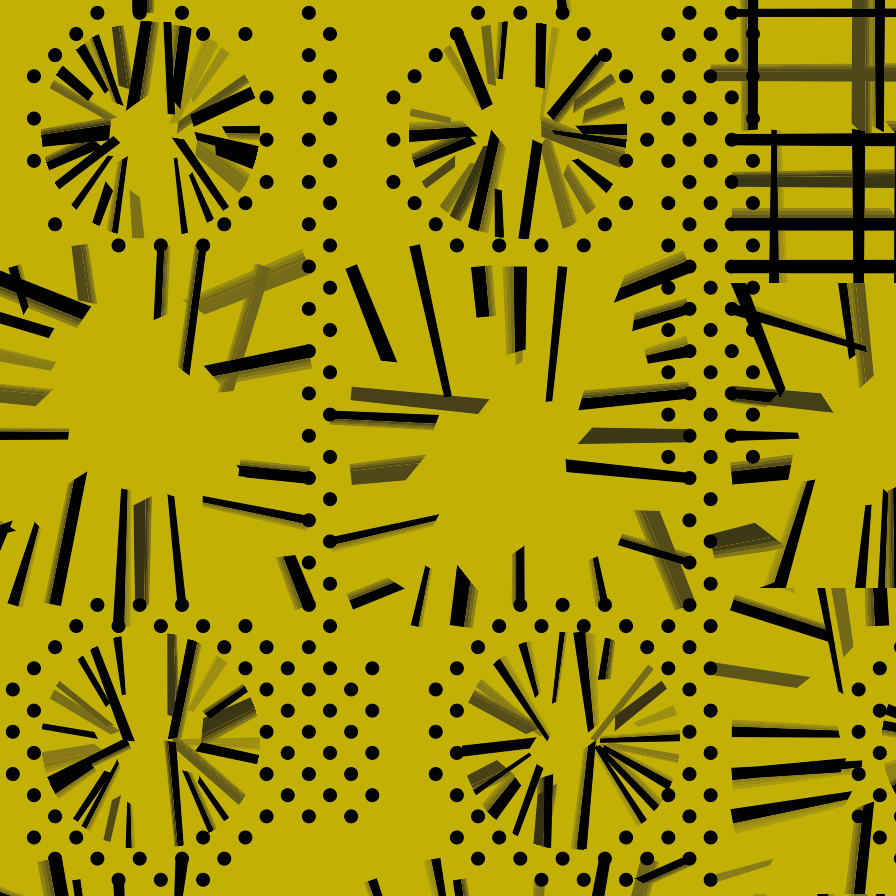
Reproduce this pattern procedurally as a WebGL 1 fragment shader.

```glsl
precision highp float;
// Staggered black dots around round and boxy cells, with ink streaks drawn inward, on mustard.

uniform vec2 u_resolution;

const vec3 MUSTARD = vec3(0.76, 0.69, 0.02);
const vec3 BLACK = vec3(0.005, 0.005, 0.0);
const float HAZE = 0.35;                          // blue lift of half-tones

const float DOT_PITCH = 0.0236;
const float DOT_RADIUS = 0.0078;
const vec2 DOT_ORIGIN = vec2(0.0143, -0.0055);

const vec2 DISC_ORIGIN = vec2(0.168, 0.173);
const float DISC_RADIUS = 0.122;
const float BOTTOM_PITCH = 0.469;                 // disc spacing, bottom row
const float TOP_PITCH = 0.41;                     // disc spacing, top row
const float ROW_PITCH = 0.341;

const float BOX_ORIGIN = 0.155;
const float BOX_PITCH = 0.425;
const vec2 BOX_HALF = vec2(0.19, 0.195);
const float BOX_SPREAD = 0.6;                     // 0 converges, 1 stays parallel

const float NARROW_BAND = 0.024;
const float WIDE_BAND = 0.058;
const int STREAKS = 28;
const float STREAK_SHARE = 0.86;
const float TAU = 6.2831853;

vec4 hash4(vec3 seed) {
  float n = dot(seed, vec3(12.99, 78.23, 37.72));
  return fract(sin(n + vec4(0.0, 1.7, 3.1, 5.3)) * 43758.55);
}

float fill(float d) {
  float pixel = 0.6 / min(u_resolution.x, u_resolution.y);
  return 1.0 - smoothstep(-pixel, pixel, d);
}

// Nearest point of a square lattice turned by 45 degrees
vec2 nearestDot(vec2 p) {
  vec2 q = (p - DOT_ORIGIN) / DOT_PITCH;
  vec2 k = floor(0.5 * vec2(q.x + q.y, q.x - q.y) + 0.5);
  return DOT_ORIGIN + DOT_PITCH * vec2(k.x + k.y, k.x - k.y);
}

// Centre of the nearest disc in xy, its column and row in zw
vec4 nearestDisc(vec2 p) {
  float row = 2.0 * clamp(floor((p.y - DISC_ORIGIN.y) / (2.0 * ROW_PITCH) + 0.5), 0.0, 1.0);
  float pitch = mix(BOTTOM_PITCH, TOP_PITCH, 0.5 * row);
  float column = clamp(floor((p.x - DISC_ORIGIN.x) / pitch + 0.5), 0.0, 2.0 - 0.5 * row);
  return vec4(DISC_ORIGIN + vec2(column * pitch, row * ROW_PITCH), column, row);
}

// Dots live in rings around the discs and in bands between columns
bool dotShown(vec2 c) {
  vec4 disc = nearestDisc(c);
  float r = distance(c, disc.xy);
  float ringWidth = mix(0.048, 0.03, 0.5 * disc.w);
  if (r < DISC_RADIUS) return false;
  if (r < DISC_RADIUS + ringWidth) return true;
  float edge = step(0.58, c.x);
  float border = BOX_ORIGIN + BOX_PITCH * (edge + 0.5);
  float low = step(c.y, 0.27 + 0.2 * edge);
  float halfBand = mix(NARROW_BAND, WIDE_BAND, abs(edge - low));
  return abs(c.x - border) < halfBand && c.y > 0.08 * (1.0 - edge);
}

// Blunt tapered stroke with a paler stepped strip along one side
float streak(vec2 p, vec2 start, vec2 end, float width, vec4 rnd) {
  vec2 axis = end - start;
  float len = max(length(axis), 0.001);
  axis /= len;
  float t = dot(p - start, axis);
  float s = dot(p - start, vec2(-axis.y, axis.x)) * sign(rnd.x - 0.5);
  float w = width * mix(1.0, 0.45 + 0.9 * rnd.y, clamp(t / len, 0.0, 1.0));
  float ends = max(-t, t - len - (rnd.z - 0.5) * 2.0 * s);
  float strip = w * (0.4 + 1.3 * rnd.w);
  float level = floor(clamp((s - w) / strip, 0.0, 0.99) * 3.0);
  float coreInk = rnd.z < 0.66 ? 1.0 : 0.15 + 0.6 * rnd.y;
  float stripInk = (0.2 + 0.5 * rnd.y) * (1.0 - 0.25 * level);
  float core = fill(max(abs(s) - w, ends)) * coreInk;
  float side = fill(max(abs(s - w - 0.5 * strip) - 0.5 * strip, ends)) * stripInk;
  return max(core, side * step(0.35, rnd.w));
}

float streaks(vec2 p) {
  vec4 disc = nearestDisc(p);
  bool inDisc = distance(p, disc.xy) < DISC_RADIUS;
  float column = clamp(floor((p.x - BOX_ORIGIN) / BOX_PITCH + 0.5), 0.0, 2.0);
  float rowPos = (p.y - DISC_ORIGIN.y) / ROW_PITCH;
  float row = column > 1.5 ? floor(rowPos + 0.5) : 2.0 * floor(0.5 * rowPos) + 1.0;
  vec2 boxCentre = vec2(BOX_ORIGIN + column * BOX_PITCH, DISC_ORIGIN.y + row * ROW_PITCH);
  vec2 centre = inDisc ? disc.xy : boxCentre;
  vec2 cell = inDisc ? disc.zw : vec2(column, row) + 7.0;
  bool comb = !inDisc && column > 1.5 && row > 1.5;
  float ink = 0.0;
  for (int i = 0; i < STREAKS; i++) {
    vec4 place = hash4(vec3(cell, float(i)));
    vec4 look = hash4(vec3(cell + 3.7, float(i) + 0.5));
    float angle = TAU * (float(i) + 0.7 * place.x) / float(STREAKS);
    vec2 dir = vec2(cos(angle), sin(angle));
    vec2 start = centre + dir * DISC_RADIUS;
    vec2 target = centre + vec2(0.024 * sign(dir.x), 0.0);
    if (!inDisc) {
      start = nearestDot(centre + BOX_HALF * dir / max(abs(dir.x), abs(dir.y)));
      vec2 across = abs(dir.x) > abs(dir.y) ? vec2(0.0, 1.0) : vec2(1.0, 0.0);
      target = centre + (start - centre) * across * (comb ? 1.0 : BOX_SPREAD);
    }
    float reach = inDisc ? mix(0.4, 1.0, place.y) : mix(0.25, 0.8, place.y);
    vec2 end = mix(start, target, comb ? 1.0 : reach);
    float width = inDisc ? mix(0.003, 0.007, place.z) : mix(0.004, 0.0085, place.z);
    ink = max(ink, streak(p, start, end, width, look) * step(place.w, STREAK_SHARE));
  }
  return ink;
}

void main() {
  vec2 p = gl_FragCoord.xy / min(u_resolution.x, u_resolution.y);
  vec2 c = nearestDot(p);
  float ink = streaks(p);
  if (dotShown(c)) ink = max(ink, fill(distance(p, c) - DOT_RADIUS));
  vec3 color = mix(MUSTARD, BLACK, ink);
  color.b += HAZE * ink * (1.0 - ink);
  gl_FragColor = vec4(color, 1.0);
}
```
